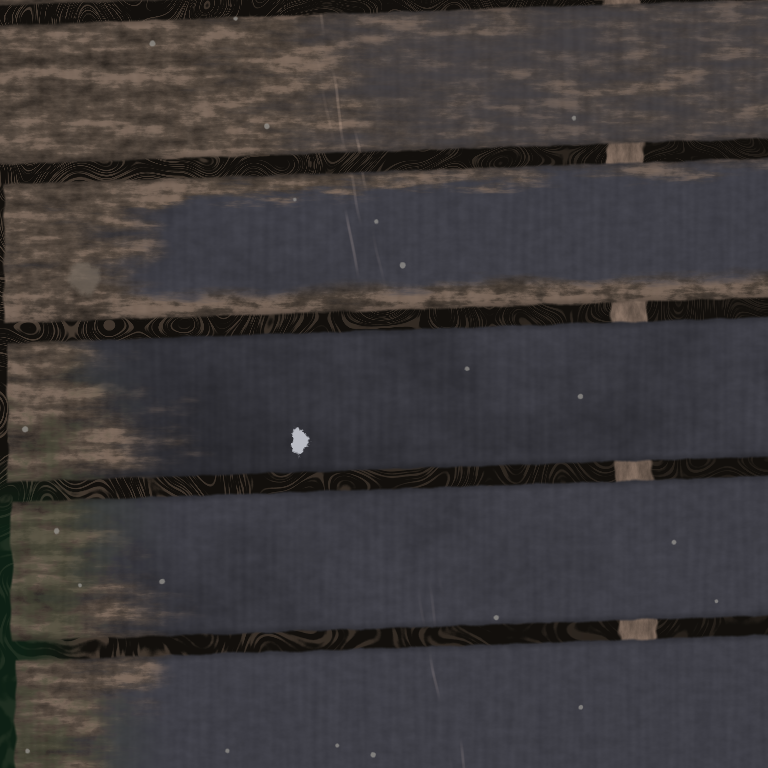
Write a three.js fragment shader that draws this texture.

```glsl
#define PITCH 0.207
#define FIRST_GAP 0.152
#define TILT 0.034
#define GAP_HALF 0.0128
#define SOFT 0.0022
#define BEAM_HALF 0.024
#define SPECK_CELLS 22.0
#define SPECK_DENSITY 0.07
#define SLATE vec3(0.235, 0.235, 0.265)
#define BROWN vec3(0.36, 0.31, 0.27)
#define PALE vec3(0.49, 0.415, 0.365)
#define VOID vec3(0.07, 0.06, 0.048)

varying vec2 vUv;

float hash(vec2 p) {
  return fract(sin(dot(p, vec2(127.1, 311.7))) * 43758.5);
}

vec2 gradient(vec2 cell) {
  float a = 6.2832 * hash(cell);
  return vec2(cos(a), sin(a));
}

float noise(vec2 p) {
  vec2 i = floor(p), f = fract(p);
  vec2 u = f * f * f * (f * (f * 6.0 - 15.0) + 10.0);
  vec2 e = vec2(1.0, 0.0);
  float low = mix(dot(gradient(i), f), dot(gradient(i + e.xy), f - e.xy), u.x);
  float high = mix(dot(gradient(i + e.yx), f - e.yx), dot(gradient(i + e.xx), f - e.xx), u.x);
  return 1.4 * mix(low, high, u.y);
}

float fbm(vec2 p) {
  float sum = 0.0, amp = 0.6;
  for (int i = 0; i < 5; i++) {
    sum += amp * noise(p);
    p = p * 2.03 + 13.7;
    amp *= 0.55;
  }
  return sum;
}

// Weathered board: slate coating worn through to brown wood
vec3 boardColor(vec2 p, float row, float v) {
  vec2 seed = vec2(row * 17.3, row * 7.1);
  float grain = fbm(p * vec2(9.0, 48.0) + seed);
  float blotch = fbm(p * vec2(5.0, 8.0) + seed);
  float grit = fbm(p * vec2(48.0, 75.0) + seed);
  float topRow = step(2.5, row);
  float splitRow = step(1.5, row) - topRow;

  float ends = 1.0 - smoothstep(0.04, 0.27, p.x + 0.15 * blotch);
  float lowerEdge = 1.0 - smoothstep(0.09, 0.32, v + 0.12 * grain);
  float upperEdge = smoothstep(0.72, 0.9, v + 0.1 * grain) * (1.0 - 0.65 * p.x);
  float wear = 0.72 * ends + splitRow * 0.8 * max(lowerEdge, upperEdge);
  wear += topRow * mix(0.72, 0.36, smoothstep(0.15, 0.6, p.x));
  wear += (0.12 + 0.35 * clamp(wear, 0.0, 1.0)) * (grain + 0.6 * blotch);

  float depth = smoothstep(-1.5, 0.7, abs(row - 0.8) - 1.2 + 1.2 * p.x + blotch);
  vec3 slate = SLATE * mix(0.7, 1.04, depth) * (1.0 + 0.1 * grit);
  slate = mix(slate, vec3(0.27, 0.25, 0.25), 0.6 * topRow);
  vec3 wood = BROWN * (0.9 + 0.45 * grain + 0.3 * grit);
  float paleMask = smoothstep(0.05, 0.5, grain + 0.45 * grit + 0.3 * splitRow * lowerEdge);
  wood = mix(wood, PALE, 0.75 * paleMask);
  vec3 col = mix(slate, wood, smoothstep(0.15, 0.65, wear));

  // Moss near the lower left ends
  float moss = smoothstep(0.0, 0.4, blotch + 0.5 * grit + 0.15);
  moss *= (1.0 - smoothstep(0.06, 0.24, p.x)) * (1.0 - smoothstep(0.4, 0.58, p.y));
  col = mix(col, vec3(0.21, 0.24, 0.17), 0.5 * moss);

  // Fine cross scratches and a drifting set of drips
  col += 0.014 * noise(vec2(p.x * 140.0, p.y * 9.0));
  for (int i = 0; i < 3; i++) {
    float k = float(i);
    float x = 0.588 - 0.19 * p.y + 0.016 * k + 0.004 * noise(vec2(k * 5.0, p.y * 14.0));
    float line = 1.0 - smoothstep(0.0005, 0.003, abs(p.x - x));
    line *= smoothstep(-0.1, 0.4, noise(vec2(k * 9.3, p.y * 11.0)));
    col += 0.12 * line * smoothstep(0.15, 0.28, abs(p.y - 0.42)) * vec3(1.0, 0.85, 0.75);
  }
  return col * mix(0.8, 1.0, smoothstep(0.06, 0.11, min(v, 1.0 - v)));
}

// Dark gap with dry blades and a supporting beam
vec3 gapColor(vec2 p) {
  float bend = noise(p * 13.0);
  float blade = noise(vec2(p.x * 62.0 + bend * 50.0 * p.y, p.y * 32.0));
  float litter = smoothstep(0.0, 0.5, blade + 0.3 * fbm(p * 45.0));
  vec3 col = mix(VOID, vec3(0.31, 0.26, 0.22), litter * mix(0.85, 0.25, p.x));
  float green = (1.0 - smoothstep(0.02, 0.12, p.x)) * (1.0 - smoothstep(0.3, 0.42, p.y));
  col = mix(col, vec3(0.05, 0.15, 0.09), 0.7 * green);
  float beamX = abs(p.x - 0.835 + 0.026 * p.y) + 0.004 * noise(p * 60.0);
  float beam = 1.0 - smoothstep(BEAM_HALF - SOFT, BEAM_HALF + SOFT, beamX);
  return mix(col, PALE * (0.88 + 0.35 * fbm(p * vec2(70.0, 30.0))), beam);
}

void main() {
  vec2 p = vUv;
  float s = (p.y - FIRST_GAP - TILT * p.x) / PITCH;
  float row = floor(s), v = fract(s);
  float gapDist = min(v, 1.0 - v) * PITCH + 0.003 * fbm(vec2(p.x * 22.0, floor(s + 0.5) * 5.0));
  float board = smoothstep(GAP_HALF - SOFT, GAP_HALF + SOFT, gapDist);
  float endX = row > 2.5 ? -1.0 : 0.015 - 0.005 * row;
  board *= smoothstep(-SOFT, SOFT, p.x - endX + 0.003 * noise(p * 40.0));
  vec3 surface = boardColor(p, row, v);

  // Lichen patch, pale splat and scattered specks
  float rough = fbm(p * 55.0);
  float lichen = 1.0 - smoothstep(0.016, 0.026, length(p - vec2(0.11, 0.638)) + 0.008 * rough);
  surface = mix(surface, vec3(0.45, 0.41, 0.37), 0.65 * lichen);
  float splat = length((p - vec2(0.389, 0.425)) * vec2(1.15, 0.85)) + 0.013 * rough;
  surface = mix(surface, vec3(0.72, 0.73, 0.76), 1.0 - smoothstep(0.011, 0.015, splat));
  vec2 cell = floor(p * SPECK_CELLS);
  vec2 spot = 0.2 + 0.6 * vec2(hash(cell + 3.1), hash(cell + 8.7));
  float size = mix(0.0015, 0.004, hash(cell + 5.3));
  float speck = length((fract(p * SPECK_CELLS) - spot) / SPECK_CELLS) + 0.002 * rough;
  speck = (1.0 - smoothstep(size - 0.001, size + 0.0015, speck)) * step(hash(cell), SPECK_DENSITY);
  surface = mix(surface, vec3(0.58, 0.57, 0.55), 0.75 * speck);

  gl_FragColor = vec4(mix(gapColor(p), surface, board), 1.0);
}
```
